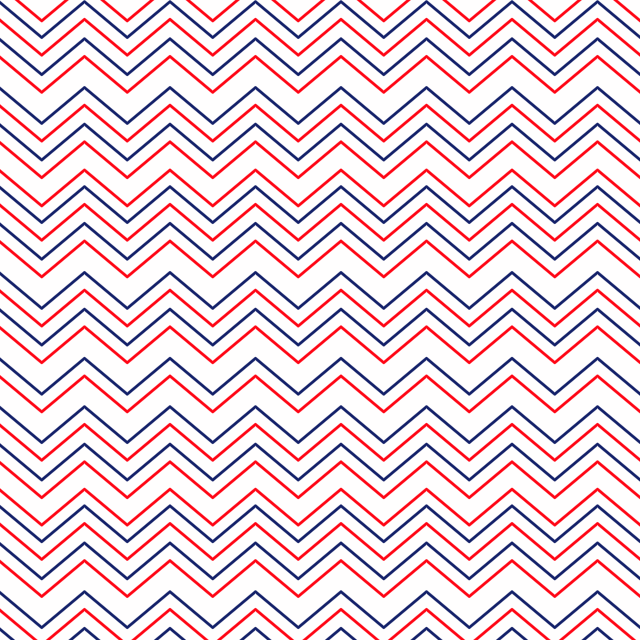
Reproduce this pattern procedurally as a Shadertoy shader.

```glsl
const vec3 PAPER = vec3(1.0, 0.995, 0.995);
const vec3 RED   = vec3(1.0, 0.02, 0.08);
const vec3 NAVY  = vec3(0.075, 0.125, 0.41);

// All lengths are fractions of the canvas height, measured downward.
const float WAVE_LENGTH  = 0.1336;  // peak to peak
const float FIRST_PEAK   = 0.1320;
const float WAVE_DEPTH   = 0.0560;  // peak to trough
const float LINE_WIDTH   = 0.0044;
const float TILE_HEIGHT  = 0.7878;
const float TILE_TOP     = -0.0234;
const float PAIR_GAP     = 0.0276;  // navy line to the red line below it
const float SECOND_LONE  = 0.2891;  // second unpaired red line in the tile

// Heights of the navy lines, each leading a navy and red pair
const int PAIR_COUNT = 11;
const float PAIR_TOPS[PAIR_COUNT] = float[](
    0.0260, 0.0840, 0.1602, 0.2174, 0.3151, 0.3724,
    0.4492, 0.5065, 0.5833, 0.6589, 0.7174);

// Distance to a zigzag line; x is folded onto one half wave
float zigzagDistance(vec2 p, float top) {
    float halfWave = 0.5 * WAVE_LENGTH;
    float x = abs(mod(p.x - FIRST_PEAK + halfWave, WAVE_LENGTH) - halfWave);

    // Wrap around the middle of the line to reach the nearest tile copy
    float y = p.y - top - 0.5 * WAVE_DEPTH;
    y -= TILE_HEIGHT * round(y / TILE_HEIGHT);

    vec2 q = vec2(x, y + 0.5 * WAVE_DEPTH);
    vec2 slope = vec2(halfWave, WAVE_DEPTH);
    float along = clamp(dot(q, slope) / dot(slope, slope), 0.0, 1.0);
    return length(q - slope * along);
}

float strokeCoverage(float dist, float pixel) {
    float edge = 0.5 * LINE_WIDTH;
    return 1.0 - smoothstep(edge - 0.75 * pixel, edge + 0.75 * pixel, dist);
}

void mainImage(out vec4 fragColor, in vec2 fragCoord) {
    float pixel = 1.0 / iResolution.y;
    vec2 p = fragCoord * pixel;
    p.y = 1.0 - p.y - TILE_TOP;

    // Unpaired red lines
    float redDist = min(zigzagDistance(p, 0.0), zigzagDistance(p, SECOND_LONE));
    float navyDist = 1.0;

    // Navy and red pairs
    for (int i = 0; i < PAIR_COUNT; i++) {
        navyDist = min(navyDist, zigzagDistance(p, PAIR_TOPS[i]));
        redDist = min(redDist, zigzagDistance(p, PAIR_TOPS[i] + PAIR_GAP));
    }

    vec3 color = mix(PAPER, RED, strokeCoverage(redDist, pixel));
    color = mix(color, NAVY, strokeCoverage(navyDist, pixel));
    fragColor = vec4(color, 1.0);
}
```
